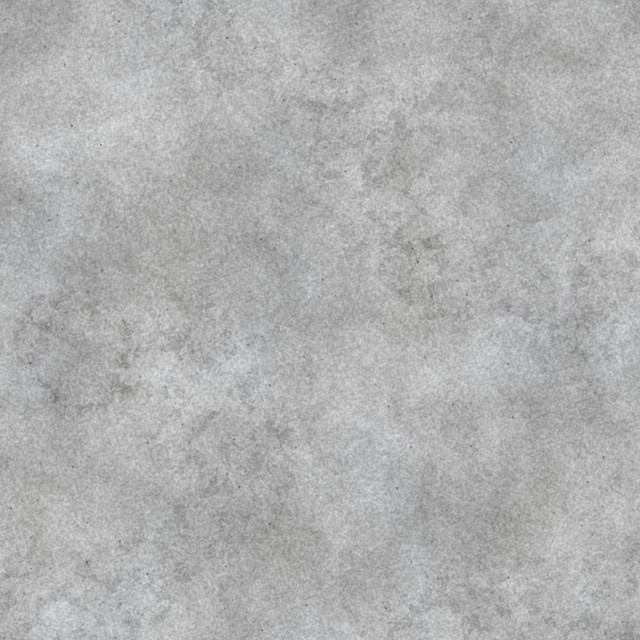
Give the GLSL for this texture, as a Shadertoy shader.

```glsl
// Weathered concrete: mottled grey clouds under fine sandy grain, with flaked
// worn areas, a broken ring stain, dark pits and pale specks.
// Clouds, flakes and grain are gradient noise; pits and specks sit in a hashed grid.

const vec3  BASE_GREY      = vec3(0.687, 0.688, 0.689);
const vec3  WARM_TINT      = vec3(0.005, 0.001, -0.006);
const vec3  STAIN_SHADE    = vec3(0.085, 0.088, 0.096);
const float CLOUD_SCALE    = 4.7;
const float CLOUD_CONTRAST = 0.099;
const float CLOUD_WARP     = 0.060;
const float GRAIN_SCALE    = 113.0;
const float GRAIN_CONTRAST = 0.068;
const float WEAR_SCALE     = 3.6;
const float WEAR_MINIMUM   = 0.25;
const float FLAKE_SCALE    = 27.0;
const float FLAKE_DEPTH    = 0.068;
const float WEAR_BLEACH    = 0.022;
const vec2  RING_CENTER    = vec2(0.125, 0.445);
const float RING_RADIUS    = 0.078;
const float RING_WIDTH     = 0.018;
const float PIT_GRID       = 47.0;
const float PIT_CHANCE     = 0.20;
const float PIT_DEPTH      = 0.25;
const float SPECK_GRID     = 61.0;
const float SPECK_CHANCE   = 0.24;
const float SPECK_GLOW     = 0.11;
const float DOT_MIN_RADIUS = 0.0004;
const float DOT_MAX_RADIUS = 0.0018;
const float TAU            = 6.28319;

// Integer hash of a grid cell, two values from 0 to 1
vec2 hash2(vec2 cell, uint seed) {
    uvec2 v = uvec2(ivec2(cell)) + uvec2(seed, seed * 7u);
    v = v * 1664525u + 1013904223u;
    v.x += v.y * 1664525u;
    v.y += v.x * 1664525u;
    v ^= v >> 16u;
    v.x += v.y * 1664525u;
    v.y += v.x * 1664525u;
    v ^= v >> 16u;
    return vec2(v & 65535u) / 65535.0;
}

float cornerSlope(vec2 cell, vec2 offset) {
    float angle = TAU * hash2(cell, 3u).x;
    return dot(vec2(cos(angle), sin(angle)), offset);
}

// Gradient noise, roughly -0.7 to 0.7
float gradientNoise(vec2 p) {
    vec2 cell = floor(p);
    vec2 f = p - cell;
    vec2 w = f * f * f * (f * (f * 6.0 - 15.0) + 10.0);
    vec2 right = vec2(1.0, 0.0);
    vec2 up = vec2(0.0, 1.0);
    float low = mix(cornerSlope(cell, f),
                    cornerSlope(cell + right, f - right), w.x);
    float high = mix(cornerSlope(cell + up, f - up),
                     cornerSlope(cell + 1.0, f - 1.0), w.x);
    return mix(low, high, w.y);
}

// Sum of rotated octaves
float fbm(vec2 p, int octaves, float gain) {
    const mat2 TURN = mat2(1.64, 1.22, -1.22, 1.64);
    float sum = 0.0;
    float weight = 1.0;
    for (int i = 0; i < octaves; i++) {
        sum += weight * gradientNoise(p);
        p = TURN * p + vec2(17.3, 9.1);
        weight *= gain;
    }
    return sum;
}

// Coverage of small round dots, at most one in each grid cell
float dots(vec2 p, float grid, float chance, uint seed) {
    vec2 cell = floor(p * grid);
    vec2 place = 0.15 + 0.7 * hash2(cell, seed);
    vec2 pick = hash2(cell, seed + 50u);
    float radius = mix(DOT_MIN_RADIUS, DOT_MAX_RADIUS, pick.y * pick.y);
    float dist = length(p - (cell + place) / grid);
    float soft = 0.8 / iResolution.y;
    float cover = 1.0 - smoothstep(radius - soft, radius + soft, dist);
    return cover * step(pick.x, chance) * (0.3 + 0.7 * pick.y);
}

void mainImage(out vec4 fragColor, in vec2 fragCoord) {
    vec2 p = fragCoord / iResolution.y;

    // Warped clouds, and sandy grain turned away from the pixel rows
    vec2 warp = vec2(fbm(p * 6.1 + 8.3, 2, 0.6), fbm(p * 6.1 + 52.6, 2, 0.6));
    float clouds = fbm((p + CLOUD_WARP * warp) * CLOUD_SCALE + 31.7, 6, 0.74);
    vec2 grainPlace = mat2(0.8, 0.6, -0.6, 0.8) * p * GRAIN_SCALE;
    float grain = fbm(grainPlace + 5.3, 2, 1.7);
    float tone = CLOUD_CONTRAST * clouds + GRAIN_CONTRAST * grain;

    // Worn areas: bleached skin with flakes broken out of it
    float wear = smoothstep(-0.05, 0.35, gradientNoise(p * WEAR_SCALE + 12.4));
    wear = mix(WEAR_MINIMUM, 1.0, wear);
    float flakeField = fbm(p * FLAKE_SCALE + 71.9, 4, 0.8);
    float flakes = smoothstep(0.10, 0.32, flakeField);
    tone += wear * (WEAR_BLEACH - FLAKE_DEPTH * flakes);

    // Broken ring stain
    vec2 fromRing = p - RING_CENTER;
    float wobble = 0.035 * gradientNoise(p * 14.0 + 3.8);
    float ringOffset = (length(fromRing) - RING_RADIUS + wobble) / RING_WIDTH;
    float ring = exp(-ringOffset * ringOffset) * smoothstep(-0.12, 0.18, flakeField);

    // Pits, specks and final colour
    float warmth = gradientNoise(p * 5.1 + 44.2) - clouds * 0.5;
    vec3 color = BASE_GREY + tone + WARM_TINT * warmth - STAIN_SHADE * ring;
    color -= PIT_DEPTH * dots(p, PIT_GRID, PIT_CHANCE, 11u);
    color += SPECK_GLOW * dots(p, SPECK_GRID, SPECK_CHANCE, 23u);
    fragColor = vec4(clamp(color, 0.0, 1.0), 1.0);
}
```
